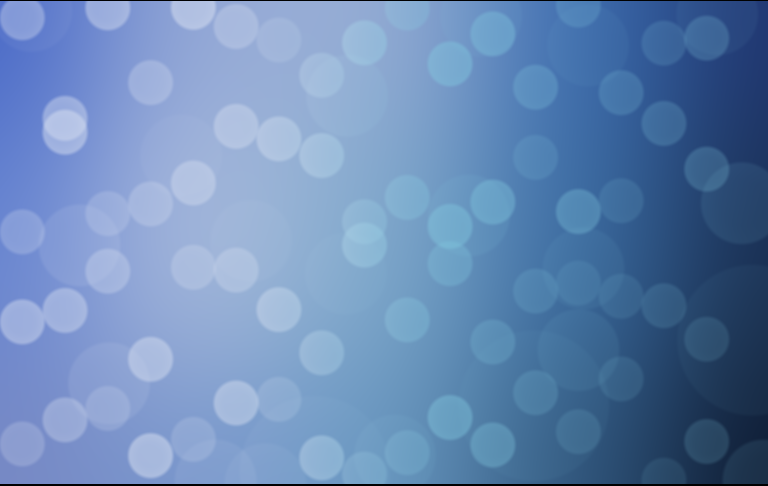
Write a WebGL 2 fragment shader that draws this background.

```glsl
#version 300 es
precision highp float;
// Soft blue gradient with columns of translucent bokeh discs between thin dark bars.

uniform vec2 u_resolution;
out vec4 fragColor;

// Gradient rows, each with five evenly spaced stops from left to right
const vec3 TOP_ROW[5] = vec3[5](vec3(0.25, 0.38, 0.77), vec3(0.58, 0.66, 0.84),
    vec3(0.61, 0.69, 0.84), vec3(0.23, 0.43, 0.70), vec3(0.12, 0.20, 0.44));
const vec3 MID_ROW[5] = vec3[5](vec3(0.39, 0.51, 0.82), vec3(0.69, 0.75, 0.87),
    vec3(0.50, 0.67, 0.80), vec3(0.23, 0.43, 0.65), vec3(0.09, 0.17, 0.30));
const vec3 LOW_ROW[5] = vec3[5](vec3(0.47, 0.53, 0.76), vec3(0.46, 0.58, 0.80),
    vec3(0.40, 0.59, 0.75), vec3(0.18, 0.33, 0.48), vec3(0.04, 0.08, 0.16));
const float STOP_FALLOFF = 32.0;
const float ROW_FALLOFF = 9.0;

// Small discs stand in evenly spaced columns
const int COLUMNS = 17;
const int DISCS_PER_COLUMN = 4;
const float FIRST_COLUMN = 0.029;
const float COLUMN_STEP = 0.0557;
const float SMALL_RADIUS = 0.046;

// Faint discs stand on a loose grid, with three giants along the lower right
const ivec2 FAINT_GRID = ivec2(6, 3);
const float FAINT_RADIUS = 0.084;
const float GIANT_RADIUS = 0.155;
const vec2 GIANT_START = vec2(0.41, 0.03);
const vec2 GIANT_STEP = vec2(0.285, 0.135);

const vec3 PALE_TINT = vec3(0.86, 0.89, 0.95);
const vec3 AQUA_TINT = vec3(0.50, 0.78, 0.87);
const float EDGE_SOFTNESS = 0.005;
const float TOP_BAR = 0.002;
const float BOTTOM_BAR = 0.004;

// Integer hash giving a value from 0 to 1
float hash(int index, int channel) {
    uint state = uint(index) * 747796405u + uint(channel) * 2891336453u + 17u;
    state = ((state >> ((state >> 28u) + 4u)) ^ state) * 277803737u;
    state = (state >> 22u) ^ state;
    return float(state & 65535u) / 65535.0;
}

// Smooth two-way blend of the gradient stops
vec3 gradient(vec2 uv) {
    vec3 rowWeight = exp(-ROW_FALLOFF * pow(abs(uv.y - vec3(1.0, 0.5, 0.0)), vec3(2.0)));
    rowWeight /= rowWeight.x + rowWeight.y + rowWeight.z;
    vec3 sum = vec3(0.0);
    float total = 0.0;
    for (int i = 0; i < 5; i++) {
        float offset = uv.x - float(i) * 0.25;
        float weight = exp(-STOP_FALLOFF * offset * offset);
        sum += weight * (TOP_ROW[i] * rowWeight.x + MID_ROW[i] * rowWeight.y + LOW_ROW[i] * rowWeight.z);
        total += weight;
    }
    return sum / total;
}

// Disc coverage, slightly stronger towards the rim
float disc(vec2 offset, float radius) {
    float dist = length(offset);
    float body = 1.0 - smoothstep(radius - EDGE_SOFTNESS, radius + EDGE_SOFTNESS, dist);
    return body * mix(0.88, 1.0, smoothstep(0.5 * radius, radius, dist));
}

void main() {
    vec2 uv = gl_FragCoord.xy / u_resolution;
    vec2 scale = vec2(u_resolution.x / u_resolution.y, 1.0);
    vec3 color = gradient(uv);
    vec3 tint = mix(PALE_TINT, AQUA_TINT, smoothstep(0.3, 0.6, uv.x));

    // Giant discs
    for (int i = 0; i < 3; i++) {
        vec2 center = GIANT_START + GIANT_STEP * float(i);
        color = mix(color, tint, 0.05 * disc((uv - center) * scale, GIANT_RADIUS));
    }

    // Faint discs
    for (int i = 0; i < FAINT_GRID.x * FAINT_GRID.y; i++) {
        vec2 cell = vec2(i % FAINT_GRID.x, i / FAINT_GRID.x);
        vec2 jitter = vec2(hash(i, 1), hash(i, 2));
        vec2 center = (cell + jitter) / vec2(FAINT_GRID);
        float strength = mix(0.05, 0.12, hash(i, 3));
        color = mix(color, tint, strength * disc((uv - center) * scale, FAINT_RADIUS));
    }

    // Small discs, fading towards the dark side
    for (int i = 0; i < COLUMNS * DISCS_PER_COLUMN; i++) {
        int column = i / DISCS_PER_COLUMN;
        int slot = i % DISCS_PER_COLUMN;
        float x = FIRST_COLUMN + COLUMN_STEP * float(column);
        float y = (float(slot) + hash(i, 4)) / float(DISCS_PER_COLUMN);
        float fade = mix(1.0, 0.5, smoothstep(0.55, 0.9, x));
        float strength = mix(0.18, 0.52, hash(i, 5)) * fade;
        color = mix(color, tint, strength * disc((uv - vec2(x, y)) * scale, SMALL_RADIUS));
    }

    // Dark bars along the top and bottom
    float pixel = 1.0 / u_resolution.y;
    float inside = smoothstep(BOTTOM_BAR - 0.5 * pixel, BOTTOM_BAR + 0.5 * pixel, uv.y)
        * smoothstep(TOP_BAR - 0.5 * pixel, TOP_BAR + 0.5 * pixel, 1.0 - uv.y);
    fragColor = vec4(color * inside, 1.0);
}
```
